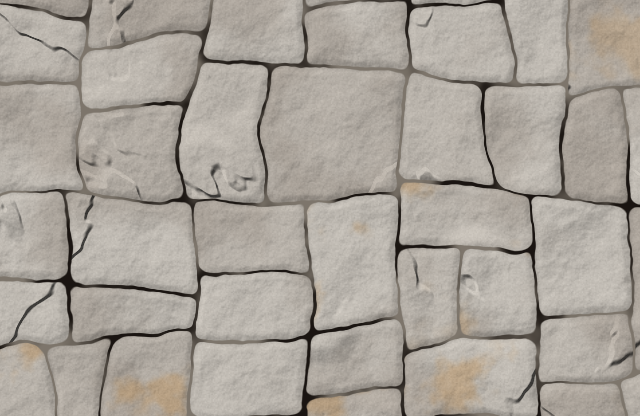
A Shadertoy shader for this texture:

```glsl
// Dry wall of large, pale, rough-split stones with thin dark joints.

struct Stone { float edge; float id; };

float hash(vec2 p) {
    vec3 q = fract(p.xyx * 0.1031);
    q += dot(q, q.yzx + 33.33);
    return fract((q.x + q.y) * q.z);
}

float noise(vec2 p) {
    vec2 cell = floor(p), f = fract(p);
    f = f * f * (3.0 - 2.0 * f);
    return mix(mix(hash(cell), hash(cell + vec2(1, 0)), f.x),
               mix(hash(cell + vec2(0, 1)), hash(cell + vec2(1, 1)), f.x), f.y);
}

mat2 rotation(float angle) {
    float c = cos(angle), s = sin(angle);
    return mat2(c, s, -s, c);
}

float fbm(vec2 p, int octaves) {
    float sum = 0.0, total = 0.0, amp = 0.5;
    mat2 turn = 2.03 * rotation(0.65);
    for (int i = 0; i < octaves; i++) {
        sum += amp * noise(p);
        total += amp;
        amp *= 0.5;
        p = turn * p + 17.3;
    }
    return sum / total;
}

float smoothMin(float a, float b, float k) {
    float h = max(k - abs(a - b), 0.0) / k;
    return min(a, b) - 0.25 * k * h * h;
}

// Bends straight joints into hand-cut ones.
vec2 warp(vec2 p, float freq, float amount) {
    return amount * (vec2(fbm(p * freq, 3), fbm(p * freq + 41.7, 3)) - 0.5);
}

// Splits the wall again and again by slanted lines; each leaf is one stone.
Stone findStone(vec2 p) {
    p += warp(p, 3.0, 0.085) + warp(p + 9.0, 22.0, 0.012);
    vec2 lo = vec2(-0.12, -0.15), hi = vec2(1.68, 1.14);
    Stone stone = Stone(1.0, 1.0);
    for (int i = 0; i < 6; i++) {
        vec2 size = hi - lo, mid = 0.5 * (lo + hi);
        float id = stone.id;
        if (size.x * size.y < mix(0.05, 0.11, hash(vec2(id, 3.0)))) break;
        bool splitX = size.x > size.y * mix(0.8, 1.25, hash(vec2(id, 5.0)));
        vec2 cut = mix(lo, hi, mix(0.35, 0.65, hash(vec2(id, 7.0))));
        float span = splitX ? size.y : size.x;
        float slant = (hash(vec2(id, 9.0)) - 0.5) * 0.34 * min(1.0, 0.4 / span);
        float side = splitX ? p.x - cut.x + slant * (p.y - mid.y)
                            : p.y - cut.y + slant * (p.x - mid.x);
        bool upper = side > 0.0;
        if (splitX) { if (upper) lo.x = cut.x; else hi.x = cut.x; }
        else { if (upper) lo.y = cut.y; else hi.y = cut.y; }
        stone.edge = smoothMin(stone.edge, abs(side), 0.022);
        stone.id = id * 2.0 + float(upper);
    }
    return stone;
}

// Rough surface with broken ledges and a rounded rim.
float relief(vec2 p, float edge, float id) {
    vec2 q = rotation(hash(vec2(id, 21.0)) * 2.4 - 1.2) * p + id * 3.7;
    float rough = 0.85 * fbm(q * 7.0, 6);
    float contour = fbm(q * vec2(4.2, 2.3), 5) - 0.5;
    float broken = smoothstep(0.5, 0.72, noise(q * 4.5 + 70.0));
    float ledge = 0.5 * broken * smoothstep(-0.013, 0.013, contour);
    return rough + ledge + 0.13 * smoothstep(0.0, 0.022, edge);
}

vec3 stoneColor(vec2 p, float id) {
    vec3 pale = vec3(0.745, 0.725, 0.695), dull = vec3(0.66, 0.63, 0.595);
    vec3 ochre = vec3(0.71, 0.58, 0.42);
    vec2 q = p + id * 1.9;
    float blotch = smoothstep(0.44, 0.68, fbm(q * 4.0, 5));
    float age = hash(vec2(id, 31.0));
    vec3 color = mix(pale, dull, clamp(0.75 * blotch + 0.6 * age * age, 0.0, 1.0));
    float stained = smoothstep(0.72, 0.9, hash(vec2(id, 37.0)));
    float stain = smoothstep(0.56, 0.72, fbm(q * 6.0 + 50.0, 5));
    return mix(color, ochre, 0.6 * stained * stain);
}

vec3 jointColor(vec2 p) {
    vec3 gap = vec3(0.10, 0.08, 0.065), mortar = vec3(0.49, 0.46, 0.42);
    return mix(gap, mortar, smoothstep(0.32, 0.62, fbm(p * 7.0 + 23.0, 4)));
}

void mainImage(out vec4 fragColor, in vec2 fragCoord) {
    vec2 p = fragCoord / iResolution.y;
    float pixel = 1.0 / iResolution.y;
    Stone stone = findStone(p);

    // Light from the upper left, by the slope toward it.
    float reach = 0.004;
    vec2 toward = p + reach * vec2(-0.6, 0.8);
    float slope = (relief(p, stone.edge, stone.id)
                 - relief(toward, findStone(toward).edge, stone.id)) / reach;
    float light = 0.0105 * slope;
    light = light < 0.0 ? max(light, -0.5) : min(0.55 * light, 0.07);

    vec3 color = stoneColor(p, stone.id) * (1.0 + 1.35 * light);
    color += 0.045 * (noise(p * 310.0) - 0.5);
    color *= 1.0 - 0.12 * exp(-max(stone.edge, 0.0) / 0.009);

    // Joints of uneven width.
    float halfWidth = mix(0.0012, 0.0058, fbm(p * 9.0 + 80.0, 3));
    float blur = max(0.0015, 0.7 * pixel);
    float joint = 1.0 - smoothstep(halfWidth - blur, halfWidth + blur, stone.edge);
    color = mix(color, jointColor(p), joint);
    fragColor = vec4(clamp(color, 0.0, 1.0), 1.0);
}
```
